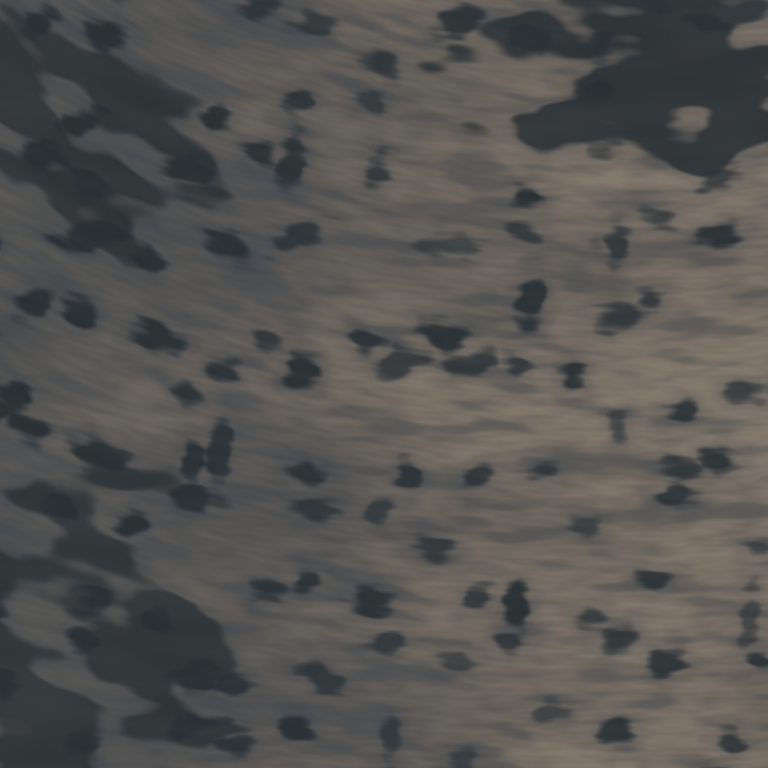
This texture is drawn by a WebGL 2 fragment shader. Its source:

```glsl
#version 300 es
precision highp float;

uniform vec2 u_resolution;
out vec4 fragColor;

vec2 hash2(vec2 cell) {
  uvec2 q = uvec2(ivec2(cell) + 4096) * uvec2(1597334673u, 3812015801u);
  uint n = q.x ^ q.y;
  n = (n ^ (n >> 15)) * 2246822519u;
  n ^= n >> 13;
  uvec2 r = uvec2(n, n * 3266489917u) >> 8;
  return vec2(r) / 16777216.0;
}

float gradientDot(vec2 cell, vec2 offset) {
  float angle = 6.2832 * hash2(cell).x;
  return dot(vec2(cos(angle), sin(angle)), offset);
}

float gradientNoise(vec2 p) {
  vec2 i = floor(p), f = p - i;
  vec2 u = f * f * f * (f * (f * 6.0 - 15.0) + 10.0);
  vec2 e = vec2(1.0, 0.0);
  return mix(
    mix(gradientDot(i, f), gradientDot(i + e, f - e), u.x),
    mix(gradientDot(i + e.yx, f - e.yx), gradientDot(i + 1.0, f - 1.0), u.x),
    u.y);
}

// Bends the plane so that x runs along the hairs and y across them.
vec2 furCoords(vec2 uv) {
  float sweep = 0.6 * uv.x - 0.35 * uv.x * uv.x;
  return vec2(uv.x, uv.y + sweep * mix(0.25, 1.0, uv.y));
}

float hill(vec2 offset, float falloff) {
  return exp(-falloff * dot(offset, offset));
}

// Scattered frayed spots: x is the coverage, y a wider soft shadow.
vec2 spots(vec2 uv, float fray) {
  vec2 p = uv * 11.0, home = floor(p), result = vec2(0.0);
  for (int j = -1; j <= 1; j++) {
    for (int i = -1; i <= 1; i++) {
      vec2 cell = home + vec2(i, j);
      vec2 place = hash2(cell + 31.0), size = hash2(cell + 177.0);
      vec2 kind = hash2(cell + 593.0);
      if (kind.x > 0.86) continue;
      vec2 q = p - cell - mix(vec2(0.1), vec2(0.9), place);
      float turn = kind.x < 0.12 ? 1.45 : (kind.y - 0.5) * 1.1;
      q = mat2(cos(turn), -sin(turn), sin(turn), cos(turn)) * q;
      vec2 radius = mix(vec2(0.15, 0.11), vec2(0.35, 0.2), size * size.x + 0.15);
      radius *= mix(1.25, 0.88, uv.x);
      float d = (length(q / radius) - 1.0) * radius.y + fray;
      float strength = mix(1.0, mix(0.6, 1.0, size.y), smoothstep(0.1, 0.6, uv.x));
      result = max(result, strength * vec2(
        smoothstep(0.075, -0.065, d), smoothstep(0.3, -0.05, d)));
    }
  }
  return result;
}

void main() {
  vec2 uv = gl_FragCoord.xy / u_resolution;
  vec2 fur = furCoords(uv);

  // Broad shading and hair streaks
  float cloud = gradientNoise(uv * vec2(3.0, 4.5) + 7.3);
  float lock = gradientNoise(fur * vec2(7.0, 27.0) + 3.1);
  float wave = gradientNoise(fur * vec2(17.0, 62.0) + 0.12 * lock);
  float hair = gradientNoise(fur * vec2(32.0, 135.0) + 19.0);
  float tone = 0.27 + 0.58 * smoothstep(-0.15, 1.0, uv.x)
    + 0.5 * cloud + 0.35 * lock + 0.25 * wave + 0.17 * hair;
  vec3 color = mix(vec3(0.275, 0.272, 0.268), vec3(0.49, 0.452, 0.41),
    clamp(tone, 0.0, 1.1));

  // Cool underfur, strongest on the left
  float cool = smoothstep(0.75, 0.0, uv.x + 0.5 * cloud) * 0.4
    + 0.4 * smoothstep(0.05, 0.4, -lock - 0.5 * wave);
  color = mix(color, vec3(0.29, 0.31, 0.33), clamp(cool, 0.0, 0.6));

  // Merged dark patches towards three corners
  float corners = hill(uv - vec2(0.08, 0.14), 12.0)
    + hill(fur - furCoords(vec2(0.09, 0.85)), 20.0)
    + hill((uv - vec2(0.87, 0.92)) * vec2(0.7, 1.3), 18.0);
  float ragged = 0.75 * gradientNoise(fur * vec2(6.0, 13.0) + 41.0)
    + 0.35 * gradientNoise(fur * vec2(16.0, 26.0) + 11.0) + 0.1 * wave;
  float patches = smoothstep(-0.06, 0.1, corners + ragged - 0.72);
  float patchShade = smoothstep(-0.35, 0.1, corners + ragged - 0.72);

  // Spots over the coat
  float fray = 0.13 * gradientNoise(fur * vec2(32.0, 48.0) + 5.0)
    + 0.07 * wave + 0.04 * hair;
  vec2 spot = spots(uv, fray);
  color = mix(color, vec3(0.22, 0.25, 0.28), 0.3 * max(spot.y, 0.8 * patchShade));
  vec3 patchColor = vec3(0.19, 0.21, 0.22) + 0.025 * lock + 0.03 * cloud;
  color = mix(color, patchColor, 0.95 * patches);
  vec3 spotColor = mix(vec3(0.15, 0.19, 0.225), vec3(0.165, 0.188, 0.2), spot.x);
  color = mix(color, spotColor + 0.015 * wave, 0.95 * spot.x);

  fragColor = vec4(color, 1.0);
}
```
